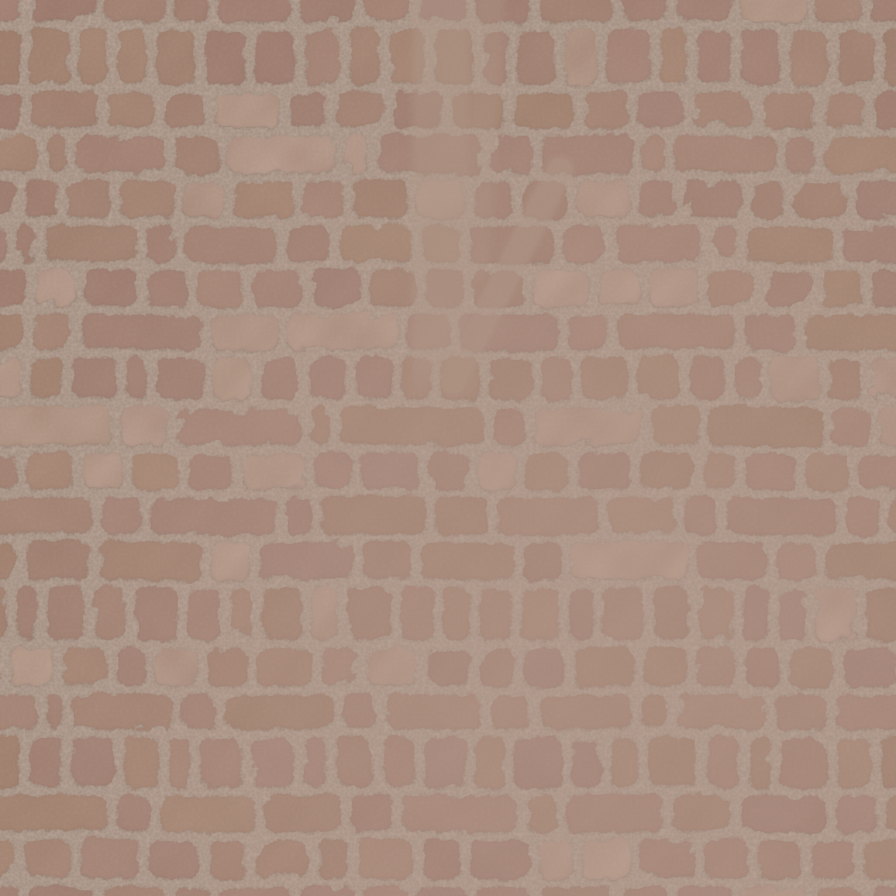
This texture is drawn by a WebGL 2 fragment shader. Its source:

```glsl
#version 300 es
precision highp float;
// Weathered brick wall: 19 uneven courses in rough mortar, seen through a pale haze.

uniform vec2 u_resolution;
out vec4 outColor;

const vec3 RED_BRICK   = vec3(0.605, 0.465, 0.420);
const vec3 BROWN_BRICK = vec3(0.615, 0.485, 0.405);
const vec3 PALE_BRICK  = vec3(0.705, 0.600, 0.535);
const vec3 MORTAR      = vec3(0.660, 0.595, 0.540);
const vec3 HAZE        = vec3(0.715, 0.610, 0.560);
const vec3 STREAK      = vec3(0.690, 0.595, 0.535);
const vec2 JOINT       = vec2(0.0050, 0.0036); // half the mortar gap
const float CORNER     = 0.0105;
const float PALE_SHARE = 0.09;
const float TOP_OFFSET = 0.0286;               // first full course below the top

// Height and brick count of each course, from the top down
const int ROWS = 19;
const float ROW_HEIGHT[ROWS] = float[ROWS](
  0.070, 0.048, 0.051, 0.0495, 0.050, 0.0495, 0.0475, 0.056, 0.051, 0.0495,
  0.050, 0.050, 0.068, 0.052, 0.0475, 0.065, 0.0495, 0.052, 0.044);
const float ROW_COUNT[ROWS] = float[ROWS](
  20., 15., 12., 16., 13., 16., 10., 19., 10., 16.,
  11., 11., 21., 17., 12., 20., 11., 16., 14.);

float hash(vec2 p) {
  vec3 q = fract(p.xyx * 0.1031);
  q += dot(q, q.yzx + 33.33);
  return fract((q.x + q.y) * q.z);
}

// Distance to the nearest scattered point
float cellular(vec2 p) {
  vec2 cell = floor(p);
  float nearest = 2.0;
  for (int y = -1; y <= 1; y++)
    for (int x = -1; x <= 1; x++) {
      vec2 c = cell + vec2(x, y);
      vec2 d = c + vec2(hash(c), hash(c + 71.7)) - p;
      nearest = min(nearest, dot(d, d));
    }
  return sqrt(nearest);
}

float waves(vec2 p) {
  return (sin(p.x + 1.7 * sin(p.y * 0.8)) + sin(p.y * 1.3 + 2.0 * sin(p.x * 0.7))
        + 0.6 * sin(2.3 * p.x - 1.9 * p.y)) / 2.6;
}

// Edge of brick i; courses with few bricks alternate long and short ones
float brickEdge(float i, float row, float count) {
  float k = mod(i, count);
  float jitter = hash(vec2(k, row * 7.0 + 3.0)) - 0.5;
  float swing = count < 14.0 ? 0.19 * (1.0 - 2.0 * mod(k, 2.0)) : 0.0;
  return i + swing + 0.36 * jitter;
}

float capsule(vec2 p, vec2 a, vec2 b) {
  vec2 ab = b - a;
  return length(p - a - ab * clamp(dot(p - a, ab) / dot(ab, ab), 0.0, 1.0));
}

void main() {
  vec2 uv = gl_FragCoord.xy / u_resolution;
  float px = 1.0 / min(u_resolution.x, u_resolution.y);

  // Find the course
  float depth = fract(1.0 - uv.y - TOP_OFFSET + 0.0012 * sin(uv.x * 18.85));
  float top = 0.0;
  int row = 0;
  for (int i = 0; i < ROWS - 1; i++) {
    if (depth < top + ROW_HEIGHT[i]) break;
    top += ROW_HEIGHT[i];
    row = i + 1;
  }
  float r = float(row), height = ROW_HEIGHT[row], count = ROW_COUNT[row];

  // Find the brick
  float along = fract(uv.x + hash(vec2(r, 5.0))) * count;
  float i = floor(along);
  if (along < brickEdge(i, r, count)) i -= 1.0;
  else if (along >= brickEdge(i + 1.0, r, count)) i += 1.0;
  float left = brickEdge(i, r, count), right = brickEdge(i + 1.0, r, count);
  vec2 id = vec2(mod(i, count), r * 13.0 + 1.0);
  vec2 local = vec2((along - 0.5 * (left + right)) / count, depth - top - 0.5 * height);
  vec2 halfSize = 0.5 * vec2((right - left) / count, height) - JOINT;
  halfSize -= 0.0025 * vec2(hash(id + 11.0), hash(id + 23.0));

  // Rounded outline with ragged, chipped edges
  float lumps = cellular(uv * 75.0), grain = cellular(uv * 260.0);
  float wear = pow(hash(id + 37.0), 2.0);
  vec2 q = abs(local) - halfSize + CORNER;
  float d = length(max(q, 0.0)) + min(max(q.x, q.y), 0.0) - CORNER;
  d += 0.0018 * waves(uv * 150.0) + 0.0035 * (lumps - 0.45) + 0.0016 * (grain - 0.5);
  d += 0.008 * wear * smoothstep(0.1, 0.8, waves(uv * 95.0 + 40.0 * wear));
  float soft = max(0.0011, px);
  float brickMask = 1.0 - smoothstep(-soft, soft, d);

  // Brick faces and sandy mortar
  float blotch = waves(uv * 60.0 + 9.0 * hash(id));
  float pale = step(1.0 - PALE_SHARE, hash(id + 53.0));
  vec3 face = mix(RED_BRICK, BROWN_BRICK, hash(id + 61.0));
  face = mix(face, PALE_BRICK, pale * (0.8 + 0.2 * blotch));
  face += 0.03 * (hash(id + 83.0) - 0.5) + 0.010 * blotch + 0.025 * (grain - 0.5);
  vec3 mortar = MORTAR + 0.075 * (grain - 0.45) + 0.030 * (cellular(uv * 130.0) - 0.5);
  vec3 color = mix(mortar, face, brickMask);
  float underside = smoothstep(-0.2, 0.9, local.y / halfSize.y);
  color -= (0.035 + 0.045 * underside) * exp(-abs(d - 0.0006) / 0.0013);

  // Haze and pale streaks over the wall
  vec2 h = (uv - vec2(0.65, 0.30)) * vec2(1.6, 1.5);
  color = mix(color, HAZE, 0.18 + 0.40 * exp(-dot(h, h)));
  float band = smoothstep(0.453, 0.468, uv.x) * (1.0 - smoothstep(0.515, 0.540, uv.x));
  band *= smoothstep(0.54, 0.60, uv.y);
  float slant = 1.0 - smoothstep(0.010, 0.021, capsule(uv, vec2(0.505, 0.575), vec2(0.625, 0.81)));
  float wisp = 1.0 - smoothstep(0.008, 0.024, capsule(uv, vec2(0.530, 0.70), vec2(0.548, 1.02)));
  color = mix(color, STREAK, max(max(0.45 * band, 0.50 * slant), 0.30 * wisp));
  outColor = vec4(color, 1.0);
}
```
